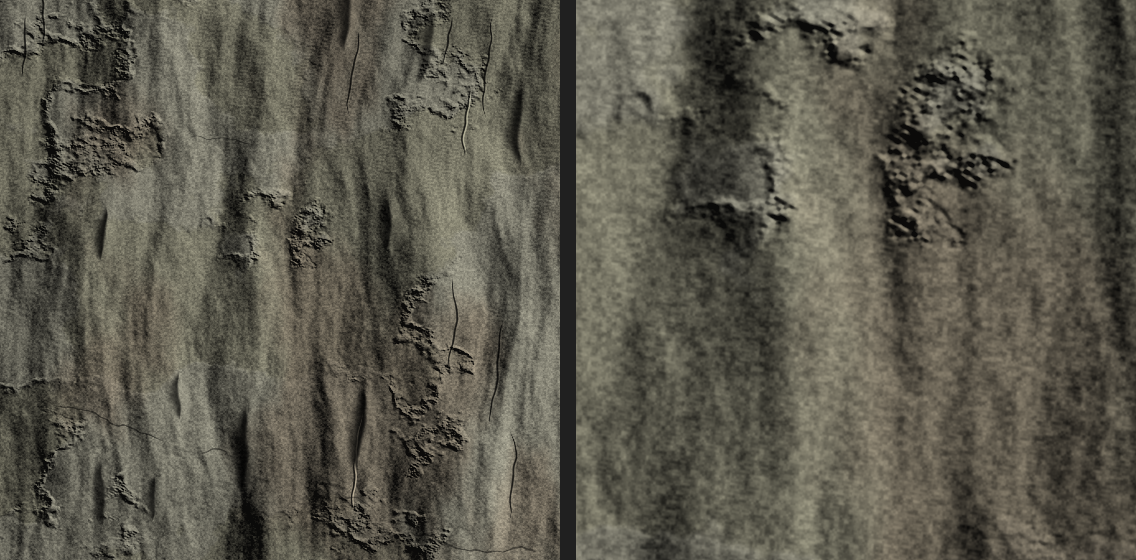
Left: the whole. Right: its middle third, enlarged.
Give the GLSL for this texture, as a Shadertoy shader.

```glsl
const vec3 STONE_TINT = vec3(1.01, 0.995, 0.885);
const vec3 RUST_TINT = vec3(1.07, 0.98, 0.84);
const vec3 OLIVE_TINT = vec3(1.01, 0.99, 0.83);
const vec2 LIGHT_DIR = vec2(0.7, 0.71);

float hash(vec2 p) {
    return fract(sin(dot(p, vec2(127.1, 311.7))) * 43758.5);
}

float noise(vec2 p) {
    vec2 i = floor(p), f = fract(p);
    f = f * f * f * (f * (f * 6.0 - 15.0) + 10.0);
    return mix(mix(hash(i), hash(i + vec2(1, 0)), f.x),
               mix(hash(i + vec2(0, 1)), hash(i + vec2(1, 1)), f.x), f.y);
}

float fbm(vec2 p, int octaves, float gain) {
    float sum = 0.0, total = 0.0, amp = 1.0;
    for (int i = 0; i < octaves; i++) {
        sum += amp * noise(p);
        total += amp;
        amp *= gain;
        p = mat2(0.98, 0.2, -0.2, 0.98) * p * 2.03 + vec2(17.3, 9.1);
    }
    return sum / total;
}

// Positive inside the flaked hollows, zero along their ragged rim
float hollowField(vec2 p) {
    return fbm(p * vec2(4.2, 4.8) + 31.0, 6, 0.54) - 0.55;
}

// Crumbling follows parts of the rims and a few loose clusters
float crumbleMask(vec2 p, float hollow) {
    float rim = smoothstep(0.055, 0.005, abs(hollow));
    float cluster = smoothstep(0.43, 0.58, fbm(p * vec2(5.0, 6.5) + 73.0, 4, 0.5));
    return rim * cluster;
}

// Upright drapery-like folds with rounder lumps on them
float foldHeight(vec2 p) {
    float sway = 0.1 * (fbm(p * vec2(3.7, 2.6) + 5.0, 3, 0.45) - 0.5);
    vec2 q = vec2((p.x + sway - 0.06 * p.y) * 8.5, p.y * 2.0);
    float lumps = fbm(p * vec2(12.0, 5.5) + 61.0, 4, 0.45);
    return 0.115 * fbm(q, 4, 0.38) + 0.034 * lumps;
}

float surfaceHeight(vec2 p) {
    float hollow = hollowField(p);
    float crumble = crumbleMask(p, hollow);
    float chunks = fbm(p * vec2(42.0, 50.0) + 11.0, 4, 0.6);
    float ledge = smoothstep(-0.025, 0.025, hollow + 0.05 * (chunks - 0.5));
    float height = foldHeight(p);
    height += 0.0115 * crumble * smoothstep(0.25, 0.68, chunks);
    height -= 0.004 * ledge * (0.3 + crumble);
    height += 0.0024 * fbm(p * 60.0, 3, 0.6);
    return height;
}

// Horizontal offset from a wavering centre line, and the taper along it
vec2 strandSpace(vec2 p, vec2 centre, float halfLength) {
    vec2 q = p - centre;
    float taper = max(1.0 - q.y * q.y / (halfLength * halfLength), 0.0);
    q.x += 0.03 * (fbm(vec2(p.y * 12.0, centre.x * 57.0), 3, 0.5) - 0.5) - 0.08 * q.y;
    return vec2(q.x, taper);
}

float slit(vec2 strand, float width) {
    float body = smoothstep(1.0, 0.1, abs(strand.x) / (width * strand.y + 0.0004));
    return body * smoothstep(0.0, 0.4, strand.y);
}

// Soft shade on the left that stops at a crisp right edge
float creaseShade(vec2 strand, float width) {
    float x = strand.x / (width * strand.y + 0.001);
    float soft = smoothstep(-1.6, 0.0, x);
    return soft * soft * smoothstep(0.35, 0.0, x) * smoothstep(0.0, 0.6, strand.y);
}

float hairline(vec2 p) {
    float path = p.y + 0.3 * p.x + 0.13 * (fbm(p * 5.0 + 41.0, 5, 0.5) - 0.5);
    float gap = abs(fract(path * 1.7) - 0.5) / 1.7;
    float broken = smoothstep(0.5, 0.62, fbm(p * 6.0 + 90.0, 3, 0.5));
    return smoothstep(0.002, 0.0004, gap) * broken;
}

void mainImage(out vec4 fragColor, in vec2 fragCoord) {
    vec2 p = fragCoord / iResolution.y;

    // Directional relief, with shadows deeper than highlights
    float stepSize = 0.002;
    float slope = (surfaceHeight(p) - surfaceHeight(p + LIGHT_DIR * stepSize)) / stepSize;
    float relief = slope > 0.0 ? 0.34 * slope / (1.0 + 1.1 * slope)
                               : 0.38 * slope / (1.0 - 0.25 * slope);

    // Weathering and grain
    float hollow = hollowField(p);
    float inside = smoothstep(-0.01, 0.03, hollow);
    float streak = fbm(vec2((p.x - 0.05 * p.y) * 7.0, p.y * 2.0) + 50.0, 4, 0.5);
    float rust = smoothstep(0.48, 0.7, fbm(p * vec2(5.0, 2.8) + 23.0, 5, 0.5));
    float grain = fbm(p * 340.0, 2, 0.5) - 0.5;
    float tone = 0.41 + relief + 0.29 * (streak - 0.5) + 0.23 * grain;
    tone -= 0.05 * rust + 0.03 * inside + 0.04 * crumbleMask(p, hollow);

    // Deep creases, fine slits and their pale lips
    float dark = 0.45 * hairline(p);
    float pale = 0.0;
    for (int i = 0; i < 20; i++) {
        float id = float(i);
        vec2 centre = vec2(hash(vec2(id, 1.0)), hash(vec2(id, 2.0)));
        float size = hash(vec2(id, 3.0));
        bool deep = i < 10;
        vec2 strand = strandSpace(p, centre, mix(0.04, 0.1, size));
        vec2 rightSide = strand - vec2(0.012, 0.0);
        float cut = deep ? creaseShade(strand, mix(0.014, 0.03, size))
                         : slit(strand, 0.0026);
        dark = max(dark, cut * (deep ? mix(0.95, 0.55, fract(size * 7.0)) : 0.75));
        float glow = slit(rightSide, 0.02) * 0.2;
        float lip = slit(strand - vec2(0.003, 0.0), 0.0022) * (i > 17 ? 0.8 : 0.15);
        pale = max(pale, deep ? glow : lip);
    }
    tone = max(tone, 0.04) * (1.0 - dark);
    tone = mix(tone, 0.74, pale * (1.0 - dark));

    vec3 tint = mix(STONE_TINT, OLIVE_TINT, 0.6 * inside);
    tint = mix(tint, RUST_TINT, 0.7 * rust);
    fragColor = vec4(clamp(tone * tint, 0.0, 1.0), 1.0);
}
```
